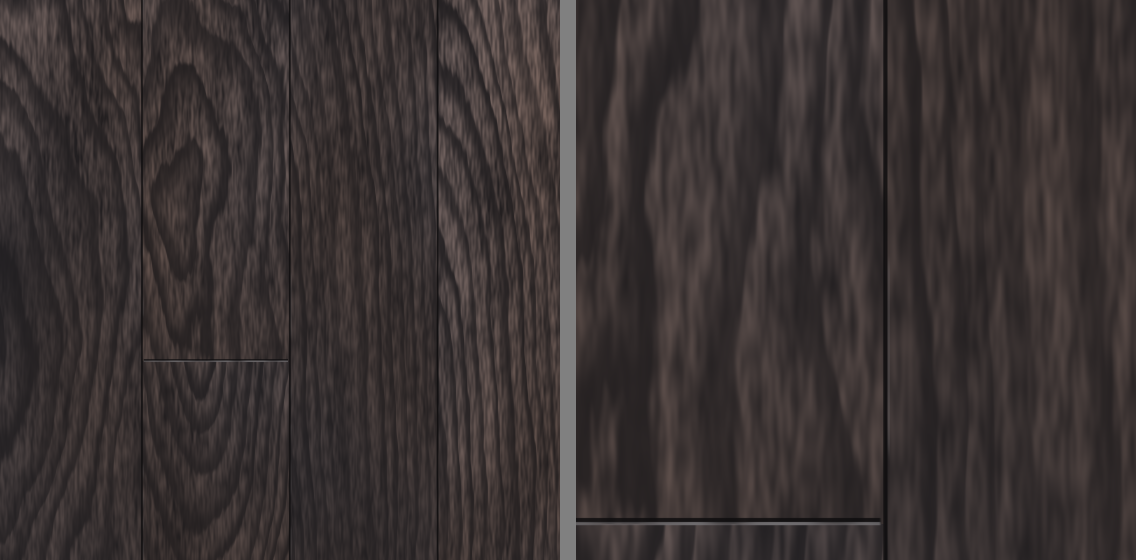
Left, the full canvas; right, a detail of the centre.
A Shadertoy shader for this texture:

```glsl
// Dark stained ash floor: four upright plank columns, one of them with a butt joint.

const vec3 STAIN_DARK  = vec3(0.135, 0.122, 0.128);
const vec3 STAIN_LIGHT = vec3(0.455, 0.388, 0.370);
const vec3 SEAM_COLOR  = vec3(0.055, 0.050, 0.055);
const vec3 BEVEL_COLOR = vec3(0.430, 0.420, 0.430);

const float PLANK_WIDTH  = 0.264;
const float PLANK_OFFSET = 0.0105;
const float JOINT_COLUMN = 1.0;
const float JOINT_HEIGHT = 0.355;

struct Board {
    vec2 heart;      // centre of the growth rings
    float stretch;   // vertical compression of the ring distance
    float density;   // rings per canvas width
    float warp;      // waviness of the rings
    float sheen;     // brightness of the pale wood
    float seed;
};

float hash(float n) {
    return fract(sin(n * 91.345) * 4375.85);
}

vec2 gradient(vec2 cell) {
    float h = fract(sin(dot(cell, vec2(127.1, 311.7))) * 43758.5);
    return vec2(cos(6.2832 * h), sin(6.2832 * h));
}

// Gradient noise, roughly -0.7 to 0.7
float noise(vec2 p) {
    vec2 i = floor(p), f = p - i;
    vec2 u = f * f * f * (f * (f * 6.0 - 15.0) + 10.0);
    vec2 e = vec2(0.0, 1.0);
    float low  = mix(dot(gradient(i), f), dot(gradient(i + e.yx), f - e.yx), u.x);
    float high = mix(dot(gradient(i + e.xy), f - e.xy), dot(gradient(i + e.yy), f - e.yy), u.x);
    return mix(low, high, u.y);
}

Board pickBoard(float column, bool belowJoint) {
    if (column < 0.5) return Board(vec2(-0.01, 0.42), 0.34, 27.0, 0.055, 0.92, 3.0);
    if (column < 1.5 && belowJoint) return Board(vec2(0.352, 0.46), 0.25, 48.0, 0.018, 1.0, 11.0);
    if (column < 1.5) return Board(vec2(0.325, 0.56), 0.30, 25.0, 0.085, 0.95, 7.0);
    if (column < 2.5) return Board(vec2(0.36, -0.30), 0.15, 46.0, 0.022, 0.72, 19.0);
    return Board(vec2(0.70, 0.05), 0.24, 40.0, 0.024, 1.12, 23.0);
}

// Ring coordinate: stretched distance to the heart, bent at several scales
float ringField(vec2 p, Board b) {
    vec2 q = p + b.seed * vec2(3.7, 5.3);
    float bend = noise(q * vec2(6.5, 2.6))
               + 0.35 * noise(q * vec2(17.0, 6.0))
               + 0.08 * noise(q * vec2(50.0, 16.0));
    float r = length((p - b.heart) * vec2(1.0, b.stretch)) + b.warp * bend;
    float ragged = 0.12 * noise(q * vec2(170.0, 22.0));
    return r * b.density + 0.9 * noise(vec2(r * b.density * 0.37, b.seed)) + ragged;
}

// Darkness of one ring: slow rise, sharp end, strength differing per ring
float ringDarkness(float ring) {
    float t = fract(ring);
    float strength = mix(0.55, 1.0, hash(floor(ring) + 40.0));
    float start = mix(0.18, 0.48, hash(floor(ring) + 7.0));
    return strength * smoothstep(start, 0.82, t) * (1.0 - smoothstep(0.86, 1.0, t));
}

float fibres(vec2 p) {
    return noise(p * vec2(130.0, 13.0)) + 0.9 * noise(p * vec2(240.0, 42.0));
}

vec3 woodColor(vec2 p, Board b) {
    vec2 q = p + b.seed * vec2(1.3, 2.9);
    float pale = 1.0 - ringDarkness(ringField(p, b));
    float fibre = fibres(q);
    float blotch = noise(q * vec2(9.0, 2.8)) + 0.5 * noise(q * vec2(24.0, 7.0));
    float daylight = mix(0.68, 1.18, smoothstep(0.1, 1.0, p.y + 0.25 * p.x));
    float knot = exp(-dot((p - vec2(0.01, 0.50)) * vec2(9.0, 6.0), (p - vec2(0.01, 0.50)) * vec2(9.0, 6.0)));
    float tone = pale * (0.37 + 0.34 * blotch + 0.34 * fibre) * b.sheen * daylight;
    tone = (tone + 0.05 + 0.035 * fibre) * (1.0 - 0.65 * knot);
    vec3 color = mix(STAIN_DARK, STAIN_LIGHT, clamp(tone, 0.0, 1.0));
    float warmth = noise(q * vec2(4.0, 2.0)) + 0.3 * (0.5 - p.y);
    return color * (1.0 + warmth * vec3(0.07, 0.0, -0.07));
}

// Soft line of given half width
float line(float d, float halfWidth, float px) {
    return 1.0 - smoothstep(halfWidth - 0.5 * px, halfWidth + px, abs(d));
}

void mainImage(out vec4 fragColor, in vec2 fragCoord) {
    vec2 p = fragCoord / iResolution.xy;
    float px = 1.0 / min(iResolution.x, iResolution.y);

    float across = (p.x + PLANK_OFFSET) / PLANK_WIDTH;
    float column = floor(across);
    float sideDist = (across - floor(across + 0.5)) * PLANK_WIDTH;
    float jointDist = p.y - JOINT_HEIGHT;
    vec3 color = woodColor(p, pickBoard(column, jointDist < 0.0));

    // Long seams, with a worn pale edge showing in places
    float wear = smoothstep(0.05, 0.45, noise(vec2(p.y * 28.0, floor(across + 0.5) * 7.3)));
    color = mix(color, BEVEL_COLOR, 0.3 * wear * line(sideDist - 0.0018, 0.0007, px));
    color = mix(color, SEAM_COLOR, 0.85 * line(sideDist, 0.0011, px));

    // Butt joint: dark gap above a bright bevel
    float inColumn = step(abs(column - JOINT_COLUMN), 0.5) * smoothstep(0.002, 0.004, abs(sideDist));
    color = mix(color, SEAM_COLOR, 0.85 * inColumn * line(jointDist - 0.0018, 0.0014, px));
    float glint = 0.75 + 0.5 * noise(vec2(p.x * 45.0, 2.5));
    color = mix(color, BEVEL_COLOR, glint * inColumn * line(jointDist, 0.0008, px));

    fragColor = vec4(color, 1.0);
}
```
